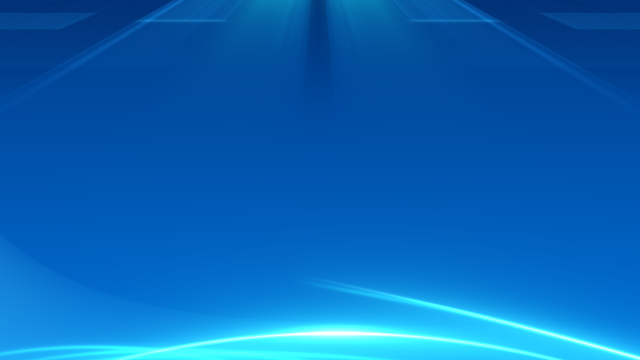
Give the GLSL for this background, as a Shadertoy shader.

```glsl
// Blue stage backdrop: perspective light panels above, glowing arcs on the horizon below.
#define VANISH_Y 1.23
#define RAY_COUNT 18
#define RAY_GAIN 0.045
#define TOP_GLOW 0.25
#define ARC_WIDTH 0.0042
#define FLARE_GAIN 1.3
#define GLOW_TINT vec3(0.36, 0.66, 0.40)
#define CYAN_TINT vec3(0.16, 0.55, 0.28)

float hash(float n) {
    n = fract(n * 0.1031);
    n *= n + 33.33;
    return fract(n * (n + n));
}

// Soft-edged interval: 1 between a and b.
float band(float v, float a, float b, float soft) {
    return smoothstep(a - soft, a + soft, v) * (1.0 - smoothstep(b - soft, b + soft, v));
}

float bell(float v, float width) {
    v /= width;
    return exp(-v * v);
}

// Signed height above a parabola with its crest at the given point.
float aboveArc(vec2 p, vec2 crest, float bend) {
    float dx = p.x - crest.x;
    return p.y - crest.y + bend * dx * dx;
}

// Halo with separate falloff above and below a curve.
float halo(float d, float above, float below) {
    return exp(-abs(d) / (d > 0.0 ? above : below));
}

vec3 stagePanels(vec2 p, float px) {
    float depth = VANISH_Y - p.y;
    float u = abs(p.x + 0.005);
    float s = u / depth;
    float soft = px / depth;
    float fade = smoothstep(0.62, 0.98, p.y);
    vec3 light = vec3(0.0);

    // Teal light spilling down the inner lanes
    float spill = band(s, 0.15, 0.85, 0.22) + 0.35 * band(s, 0.0, 1.6, 0.25);
    light += vec3(0.10, 0.82, 0.55) * TOP_GLOW * spill * exp((p.y - 1.0) / 0.10);

    // Dark centre lane and outer wings
    light -= vec3(0.0, 0.045, 0.07) * fade * (1.0 - smoothstep(0.075, 0.10, s));
    light -= vec3(0.0, 0.04, 0.07) * fade * smoothstep(1.70, 1.78, s);

    // Scattered lanes, mirrored about the middle
    for (int i = 0; i < RAY_COUNT; i++) {
        float id = float(i) + 1.0;
        float start = 0.12 + 2.9 * hash(id * 7.3);
        float width = 0.02 + 0.16 * hash(id * 3.7 + 11.0);
        float reach = 0.08 + 0.24 * hash(id * 5.9 + 23.0);
        float gain = hash(id * 9.1 + 41.0) - 0.4;
        float tail = smoothstep(1.0 - reach, 1.0, p.y);
        light += vec3(0.15, 0.8, 0.9) * RAY_GAIN * gain * tail
               * band(s, start, start + width, soft);
    }

    // Diagonal rails and cross panels
    float rail = bell(s - 1.64, 0.035) + 0.6 * bell(s - 1.74, 0.012);
    light += vec3(0.03, 0.10, 0.12) * rail * fade;
    float inner = band(s, 0.9, 1.74, soft) * smoothstep(0.942 - px, 0.942 + px, p.y);
    float outer = band(p.y, 0.918, 0.964, px) * smoothstep(2.3 - soft, 2.3 + soft, s);
    float wide = smoothstep(0.72, 1.2, s) * smoothstep(0.813 - px, 0.813 + px, p.y);
    light += vec3(0.02, 0.08, 0.09) * (0.6 * inner + 0.8 * outer + 0.18 * wide);
    light += vec3(0.05, 0.12, 0.10) * bell(p.y - 0.942, 1.5 * px) * band(s, 0.9, 1.74, 0.1);
    return light;
}

vec3 horizonGlow(vec2 p, float px) {
    float w = max(ARC_WIDTH, px);
    vec3 light = vec3(0.0);

    // Pale sheet curving down from the left edge
    float l = p.x + 0.889;
    float sheet = 0.09 + 0.262 * exp(-3.4 * l) - p.y;
    float body = 0.2 + 0.8 * (1.0 - exp(-max(sheet, 0.0) / 0.12));
    light += vec3(0.10, 0.15, 0.08) * body * smoothstep(-0.003, 0.004, sheet) * exp(-0.9 * l);

    // Thin cyan filaments at the lower left
    for (int i = 0; i < 3; i++) {
        float k = float(i);
        float d = aboveArc(p, vec2(-0.634 + 0.208 * k, 0.036 - 0.009 * k), 0.30 - 0.09 * k);
        float along = bell(p.x + 0.60 - 0.20 * k, 0.45);
        light += CYAN_TINT * along * (0.40 * bell(d, 1.3 * w) + 0.22 * halo(d, 0.012, 0.04));
    }

    // Main arc with its flare
    float dx = p.x - 0.049;
    float d = aboveArc(p, vec2(0.049, 0.074), 0.20);
    light += GLOW_TINT * 1.7 * bell(d, w) * exp(-2.6 * dx * dx);
    light += GLOW_TINT * 0.55 * halo(d, 0.035, 0.07) * exp(-5.0 * dx * dx);
    light += CYAN_TINT * 0.45 * halo(d, 0.10, 0.20) * exp(-2.0 * dx * dx);
    light += GLOW_TINT * FLARE_GAIN * bell(dx, 0.12) * bell(d, 0.016);

    // Double strand sweeping down to the right
    float t = p.x + 0.09;
    float d2 = p.y - (0.241 - 0.20 * t - 0.043 * t * t);
    float along = smoothstep(-0.05, 0.85, t);
    float split = 0.016 * (1.0 - smoothstep(0.0, 0.65, t));
    float start = smoothstep(-0.02, 0.25, t);
    light += GLOW_TINT * (0.12 * start + 1.5 * along * along) * bell(d2, w);
    light += CYAN_TINT * 0.35 * start * bell(d2 + split, 1.6 * w);
    light += GLOW_TINT * along * 0.36 * halo(d2, 0.028, 0.05);
    light += CYAN_TINT * along * 0.30 * halo(d2, 0.07, 0.16);
    return light;
}

void mainImage(out vec4 fragColor, in vec2 fragCoord) {
    float px = 1.0 / iResolution.y;
    vec2 p = (fragCoord - vec2(0.5 * iResolution.x, 0.0)) * px;
    vec3 color = vec3(0.0, 0.445 - 0.225 * p.y, 0.85 - 0.33 * p.y);
    color += stagePanels(p, px) + horizonGlow(p, px);
    fragColor = vec4(clamp(color, 0.0, 1.0), 1.0);
}
```
